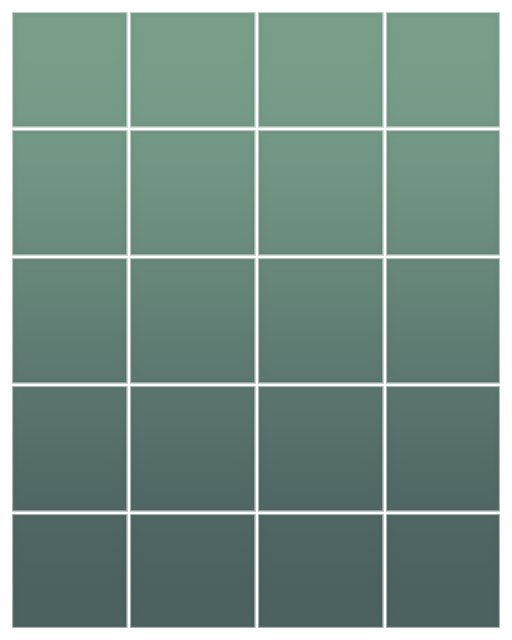
Give the GLSL for this pattern, as a WebGL 2 fragment shader.

```glsl
#version 300 es
precision highp float;

uniform vec2 u_resolution;
out vec4 fragColor;

// Lengths are fractions of the canvas height.
#define GRID vec2(4.0, 5.0)
#define GRID_SHIFT vec2(0.0012, -0.0012)
#define MARGIN 0.0187
#define GAP 0.0036
#define RIM 0.0020
#define RIM_LIGHT 0.50
#define SHADE 0.07
#define SHADE_REACH 0.0035
#define TOP_COLOR vec3(0.472, 0.622, 0.542)
#define BOTTOM_COLOR vec3(0.297, 0.383, 0.380)

// Distance to the nearest joint between tiles.
float jointDistance(vec2 p, vec2 pitch) {
    vec2 cell = (p - GRID_SHIFT) / pitch;
    vec2 d = abs(fract(cell + 0.5) - 0.5) * pitch;
    return min(d.x, d.y);
}

// Distance inward from the border of the whole panel.
float panelDistance(vec2 p, vec2 size) {
    vec2 d = min(p, size - p) - MARGIN;
    return min(d.x, d.y);
}

void main() {
    vec2 size = u_resolution / u_resolution.y;
    vec2 p = gl_FragCoord.xy / u_resolution.y;
    float aa = 0.5 / u_resolution.y;

    // Depth inside the tile, negative in joints and margin.
    float depth = min(jointDistance(p, size / GRID) - 0.5 * GAP,
                      panelDistance(p, size));

    // One gradient runs down through all rows.
    float fall = smoothstep(MARGIN, 1.0 - MARGIN, 1.0 - p.y);
    vec3 glaze = mix(TOP_COLOR, BOTTOM_COLOR, fall);

    // Pale rim, then a faint dark inner edge.
    vec3 rim = mix(glaze, vec3(1.0), RIM_LIGHT);
    vec3 face = glaze * (1.0 - SHADE * exp(-max(depth - RIM, 0.0) / SHADE_REACH));
    vec3 tile = mix(rim, face, smoothstep(-aa, aa, depth - RIM));

    vec3 color = mix(vec3(1.0), tile, smoothstep(-aa, aa, depth));
    fragColor = vec4(color, 1.0);
}
```
